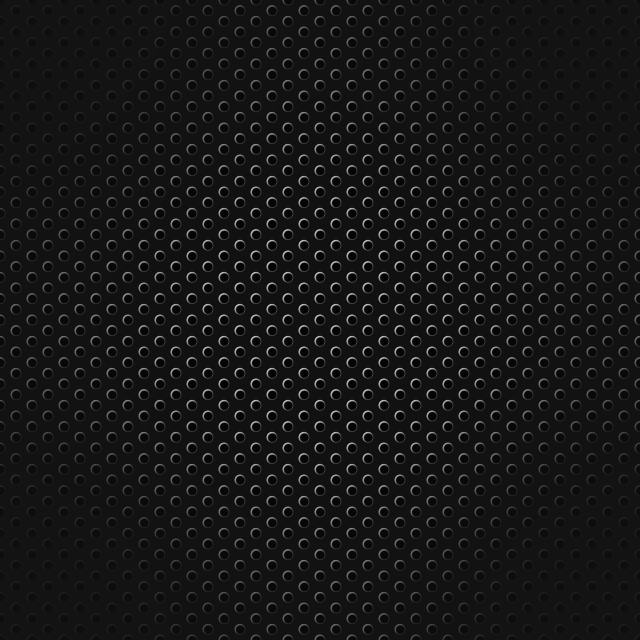
A three.js fragment shader for this pattern:

```glsl
// Dark perforated metal plate: round holes on a staggered lattice, 20 x 30 cells
// with two holes each. Every hole is a dark disc set inside a bevelled rim lit
// from the upper left; a periodic glow fades the rims towards the corners.

#define CELLS vec2(20.0, 30.0)
#define RIM_RADIUS 0.0086
#define HOLE_RADIUS 0.0064
#define HOLE_SHIFT 0.0007
#define EDGE_SOFTNESS 0.0009
#define PLATE_GREY 0.07
#define HOLE_GREY 0.016
#define RIM_DIM 0.25
#define RIM_BRIGHT 0.76
#define CORNER_GLOW 0.06

varying vec2 vUv;

const float TAU = 6.2831853;
const vec2 LIGHT_DIR = vec2(-0.7071, 0.7071);

// Offset from the nearest hole centre, in canvas units
vec2 nearestHole(vec2 uv) {
  vec2 grid = uv * CELLS;
  vec2 corner = (fract(grid + 0.5) - 0.5) / CELLS;
  vec2 middle = (fract(grid) - 0.5) / CELLS;
  return dot(corner, corner) < dot(middle, middle) ? corner : middle;
}

// Coverage of a disc with a smoothed edge
float disc(vec2 p, float radius) {
  return 1.0 - smoothstep(-EDGE_SOFTNESS, EDGE_SOFTNESS, length(p) - radius);
}

// Wrapping glow: 1 in the centre, falling to CORNER_GLOW in the corners
float plateGlow(vec2 uv) {
  vec2 wave = cos(TAU * uv);
  float level = 0.5 - 0.25 * (wave.x + wave.y);
  return mix(CORNER_GLOW, 1.0, smoothstep(0.08, 0.95, level));
}

void main() {
  vec2 p = nearestHole(vUv);
  float glow = plateGlow(vUv);
  float plate = PLATE_GREY + 0.008 * (0.5 - glow);

  // Bevelled rim: brightest where it faces the light, darker inwards
  float dist = length(p);
  float facing = dot(p / max(dist, 0.00001), LIGHT_DIR);
  float lit = mix(RIM_DIM, RIM_BRIGHT, smoothstep(-0.7, 1.0, facing));
  float bevel = smoothstep(HOLE_RADIUS - 2.0 * HOLE_SHIFT, RIM_RADIUS - HOLE_SHIFT, dist);
  float rim = mix(plate, lit * mix(0.45, 1.0, bevel), glow);

  // Dark opening, shifted away from the light
  float hole = mix(plate, HOLE_GREY, mix(0.3, 1.0, glow));

  float grey = mix(plate, rim, disc(p, RIM_RADIUS));
  grey = mix(grey, hole, disc(p + LIGHT_DIR * HOLE_SHIFT, HOLE_RADIUS));
  gl_FragColor = vec4(vec3(grey), 1.0);
}
```
